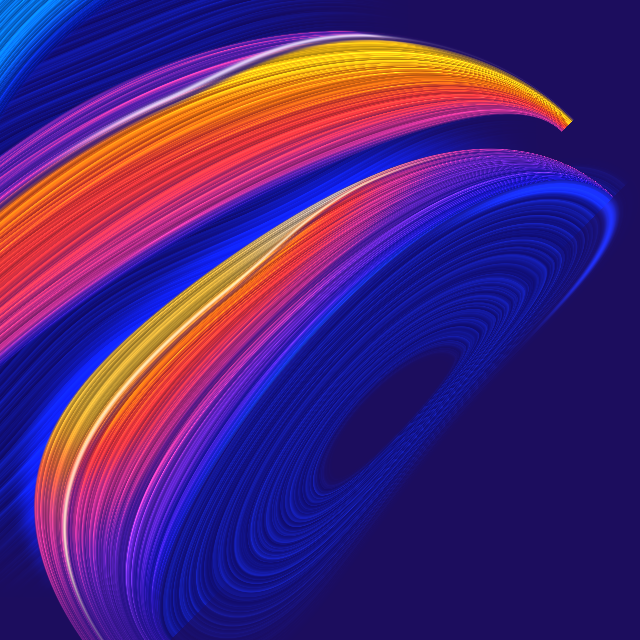
This background is drawn by a WebGL 1 fragment shader. Its source:

```glsl
precision highp float;
// Two glossy ribbons of fine strands arch over a dark indigo ground with faint whorls.
// Each ribbon is a family of skewed half ellipses on the diagonal axes; bisection finds
// the strand through a point, and layered one-dimensional cells shade the folds.
uniform vec2 u_resolution;

float hash(float n) {
  return fract(sin(n * 12.9898) * 43758.5);
}

float bell(float x, float width) {
  return exp(-x * x / (width * width));
}

// One layer of overlapping sheets: each cell brightens toward a crisp lip.
float fold(float x) {
  float f = fract(x);
  return (0.3 + 0.7 * hash(floor(x))) * f * f * (1.0 - smoothstep(0.86, 1.0, f));
}

float strands(float k, float along) {
  float bend = k + 0.012 * sin(along * 5.0 + k * 17.0);
  return 0.75 * fold(bend * 10.0 + 3.0) + 0.7 * fold(k * 23.0 + 0.3 * sin(along * 4.0) + 40.0)
       + 0.6 * fold(bend * 47.0 + 90.0);
}

// Spectrum from blue through magenta and red to yellow.
vec3 spectrum(float x) {
  vec3 c = mix(vec3(0.10, 0.09, 0.84), vec3(0.36, 0.14, 0.78), smoothstep(0.0, 0.2, x));
  c = mix(c, vec3(0.76, 0.19, 0.58), smoothstep(0.2, 0.4, x));
  c = mix(c, vec3(0.96, 0.22, 0.25), smoothstep(0.4, 0.6, x));
  c = mix(c, vec3(1.0, 0.48, 0.08), smoothstep(0.6, 0.8, x));
  return mix(c, vec3(1.0, 0.77, 0.08), smoothstep(0.8, 1.0, x));
}

// Height of strand k above the diagonal; k runs from inner edge 0 to outer edge 1.
float lowerArch(float u, float k) {
  float t = (u - mix(0.957, 0.883, k)) / mix(0.69, 0.768, k);
  float rise = mix(0.251 + 0.0345 * t, 0.521 + t * (-0.117 + t * (0.143 - 0.026 * t)), k);
  return -0.267 + rise * sqrt(max(1.0 - t * t, 0.0));
}

float upperArch(float u, float k) {
  float t = (u - 0.521) / mix(1.15, 1.191, k);
  float rise = mix(0.497 - 0.15 * t, 0.859, k);
  return -0.083 + rise * sqrt(max(1.0 - t * t, 0.0));
}

// Strand indices of the upper (x) and lower (y) ribbon at a diagonal position.
vec2 findStrands(float u, float w) {
  vec2 low = vec2(-0.1), high = vec2(1.1);
  for (int i = 0; i < 14; i++) {
    vec2 mid = 0.5 * (low + high);
    vec2 below = step(vec2(upperArch(u, mid.x), lowerArch(u, mid.y)), vec2(w));
    low = mix(low, mid, below);
    high = mix(mid, high, below);
  }
  return 0.5 * (low + high);
}

vec3 shade(vec3 c, float s) {
  return c * (0.68 + 0.75 * s) + vec3(0.25, 0.2, 0.22) * smoothstep(0.65, 1.3, s);
}

void main() {
  vec2 p = gl_FragCoord.xy / u_resolution;
  float u = p.x + p.y, w = p.y - p.x;
  vec2 k = findStrands(u, w);
  vec3 color = vec3(0.108, 0.05, 0.37);

  // Whorl enclosed by the lower ribbon
  float t = (u - 0.957) / 0.69, dw = w + 0.267;
  float reach = dw > 0.0 ? 0.251 + 0.0345 * t : 0.111 - 0.078 * t + 0.13 * t * t;
  float ring = length(vec2(t, dw / reach));
  float lines = strands(ring * 1.3, 0.4 * t + dw);
  float whorl = smoothstep(0.25, 0.36, ring) * (1.0 - smoothstep(dw > 0.0 ? 0.95 : 0.65, 1.1, ring));
  color = mix(color, vec3(0.06, 0.045, 0.43) + vec3(0.03, 0.1, 0.38) * lines, whorl);
  color += vec3(0.03, 0.14, 0.6) * bell(ring - 0.97, 0.025) * smoothstep(1.25, 1.55, u);

  // Faint strands behind and between the ribbons
  float offset = w - upperArch(u, step(0.5, k.x));
  float behind = smoothstep(0.98, 1.0, k.y) * smoothstep(0.06, 0.25, p.y)
               * (1.0 - smoothstep(0.5, 0.85, p.x + 0.2 * step(0.5, k.x)));
  lines = strands(offset * 2.3 + 0.05 * sin(u * 7.0), u);
  color = mix(color, vec3(0.06, 0.035, 0.38) + vec3(0.01, 0.09, 0.4) * lines, behind);
  color += vec3(0.0, 0.07, 0.5) * behind * bell(w - lowerArch(u, 1.0), 0.045);

  // Cyan sheet in the upper left corner
  float corner = w - 0.837 + 0.61 * (u - 1.01) * (u - 1.01);
  lines = strands(corner * 3.5, u);
  vec3 cyan = mix(vec3(0.03, 0.1, 0.72), vec3(0.03, 0.48, 0.98), smoothstep(0.0, 0.09, corner));
  color = mix(color, cyan * (0.65 + 0.8 * lines), smoothstep(-0.006, 0.012, corner));

  // Upper ribbon: magenta to yellow, with a violet band beyond a white crease
  float s = strands(k.x, u);
  float crease = 0.79 + 0.16 * smoothstep(1.1, 1.55, u);
  float hue = 0.33 + k.x * mix(0.62, 0.95, smoothstep(0.8, 1.5, u));
  hue -= 0.27 * (1.0 - smoothstep(0.0, 0.11, k.x)) * (1.0 - smoothstep(1.1, 1.5, u));
  vec3 sheet = spectrum(hue + 0.14 * (s - 0.4));
  sheet = mix(sheet, spectrum(0.15 + 0.3 * s), smoothstep(-0.045, 0.0, k.x - crease));
  sheet = shade(sheet, s);
  sheet = mix(sheet, vec3(0.12, 0.06, 0.55), 0.75 * bell(k.x - crease + 0.035, 0.02));
  sheet = mix(sheet, vec3(0.92, 0.87, 0.98), 0.9 * bell(k.x - crease, 0.016) * smoothstep(0.75, 1.1, u));
  float soft = mix(0.02, 0.28, smoothstep(1.48, 1.66, u));
  float cover = smoothstep(0.0, 0.02, k.x) * (1.0 - smoothstep(1.0 - soft, 1.0, k.x));
  color = mix(color, sheet, cover);

  // Lower ribbon: blue inside, hot along the middle, pale gold on the outer rim
  s = strands(k.y, u + 2.0);
  float heat = mix(0.38, 1.1, smoothstep(0.18, 0.6, u)) * (1.0 - 0.72 * smoothstep(0.9, 1.55, u));
  sheet = spectrum(k.y * heat + 0.16 * (s - 0.4));
  crease = 0.77 + 0.16 * smoothstep(0.9, 1.3, u);
  float gold = smoothstep(0.2, 0.55, u) * (1.0 - smoothstep(1.2, 1.5, u));
  vec3 rim = mix(vec3(0.84, 0.66, 0.22), vec3(0.73, 0.66, 0.68), smoothstep(0.85, 1.25, u));
  sheet = mix(sheet, rim, gold * smoothstep(crease - 0.02, crease + 0.05, k.y));
  sheet = shade(sheet, s);
  sheet = mix(sheet, vec3(0.13, 0.06, 0.52), 0.6 * bell(k.y - 0.34, 0.018) + 0.45 * bell(k.y - crease + 0.04, 0.018));
  sheet = mix(sheet, vec3(1.0, 0.94, 0.82), 0.85 * bell(k.y - crease, 0.014) * (1.0 - smoothstep(1.25, 1.5, u)));
  sheet += vec3(0.0, 0.16, 0.22) * bell(k.y, 0.06) * bell(u - 0.95, 0.4);
  sheet = mix(vec3(0.16, 0.07, 0.5), sheet, 0.35 + 0.65 * smoothstep(0.0, 0.16, p.y));
  cover = smoothstep(0.0, 0.02, k.y) * (1.0 - smoothstep(0.98, 1.0, k.y));
  color = mix(color, sheet, cover);

  gl_FragColor = vec4(clamp(color, 0.0, 1.0), 1.0);
}
```
